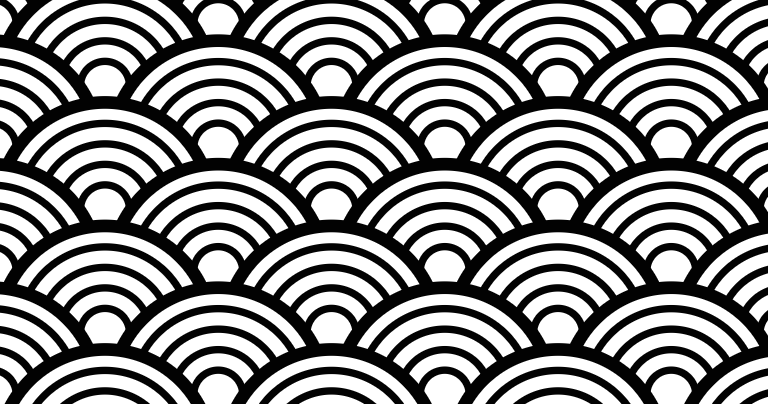
A Shadertoy shader for this pattern:

```glsl
// Antialiased fill of a signed distance, one pixel wide
float fill(float dist, float pixel) {
    return clamp(0.5 - dist / pixel, 0.0, 1.0);
}

// Ink of one scale at radius r: thick rim plus four thin rings
float scaleInk(float r, float pixel) {
    float ring = clamp(round((r - 0.216) / 0.181), 0.0, 3.0);
    float rings = abs(r - 0.216 - 0.181 * ring) - 0.0325;
    float rim = 0.888 - r;
    return fill(min(rings, rim), pixel);
}

void mainImage(out vec4 fragColor, in vec2 fragCoord) {
    // One unit is the radius of a scale
    float pixel = 6.781 / iResolution.x;
    vec2 p = fragCoord * pixel - vec2(0.927, -0.4625);

    float rowPitch = 0.5453;
    float baseRow = floor(p.y / rowPitch);
    float ink = 0.0;

    // Paint overlapping rows from back (upper) to front (lower)
    for (int i = 2; i >= -1; i--) {
        float row = baseRow + float(i);
        // Alternate rows shift by half a period
        vec2 q = vec2(mod(p.x + row + 1.0, 2.0) - 1.0, p.y - row * rowPitch);
        float r = length(q);
        ink = mix(ink, scaleInk(r, pixel), fill(r - 1.0, pixel));
    }

    fragColor = vec4(vec3(mix(1.0, 0.006, ink)), 1.0);
}
```
